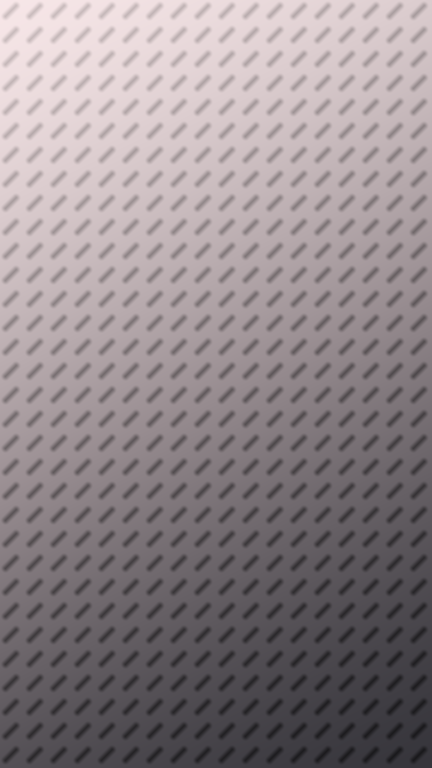
Give the GLSL for this pattern, as a Shadertoy shader.

```glsl
const float COLUMNS = 18.0;                      // cells across the width
const vec2 DASH_CENTER = vec2(0.45, 0.54);       // in cell units
const vec2 DASH_REACH = vec2(0.22, 0.22);        // center to end of the core line
const float DASH_RADIUS = 0.095;
const float DASH_BLUR = 0.13;
const float SHADE_LIGHT = 0.18;                  // dash darkening at the light end
const float SHADE_DARK = 0.58;                   // dash darkening at the dark end
const vec2 GRADIENT_DIR = vec2(0.437, -0.900);   // light to dark
const float GRADIENT_EASE = 0.65;                // 0 is linear, 1 is fully eased
const vec3 LIGHT_COLOR = vec3(0.970, 0.905, 0.910);
const vec3 MIDDLE_COLOR = vec3(0.605, 0.560, 0.575);
const vec3 DARK_COLOR = vec3(0.210, 0.206, 0.230);

// Distance to a segment through the origin, ending at +reach and -reach
float segmentDistance(vec2 p, vec2 reach) {
    float along = clamp(dot(p, reach) / dot(reach, reach), -1.0, 1.0);
    return length(p - reach * along);
}

// 0 at the top left corner, 1 at the bottom right corner
float gradientPosition(vec2 p, vec2 size) {
    vec2 fromCorner = p - vec2(0.0, size.y);
    float span = dot(size, abs(GRADIENT_DIR));
    float t = clamp(dot(fromCorner, GRADIENT_DIR) / span, 0.0, 1.0);
    return mix(t, smoothstep(0.0, 1.0, t), GRADIENT_EASE);
}

vec3 groundColor(float t) {
    vec3 upper = mix(LIGHT_COLOR, MIDDLE_COLOR, clamp(t * 2.0, 0.0, 1.0));
    return mix(upper, DARK_COLOR, clamp(t * 2.0 - 1.0, 0.0, 1.0));
}

void mainImage(out vec4 fragColor, in vec2 fragCoord) {
    // Square cells, counted across the canvas
    float pixel = COLUMNS / iResolution.x;
    vec2 p = fragCoord * pixel;
    float t = gradientPosition(p, iResolution.xy * pixel);

    // Soft diagonal dash in each cell
    float dist = segmentDistance(fract(p) - DASH_CENTER, DASH_REACH) - DASH_RADIUS;
    float blur = max(DASH_BLUR, pixel);
    float dash = 1.0 - smoothstep(-blur, blur, dist);

    // Darken the ground under the dash
    vec3 color = groundColor(t) * (1.0 - dash * mix(SHADE_LIGHT, SHADE_DARK, t));
    fragColor = vec4(color, 1.0);
}
```
